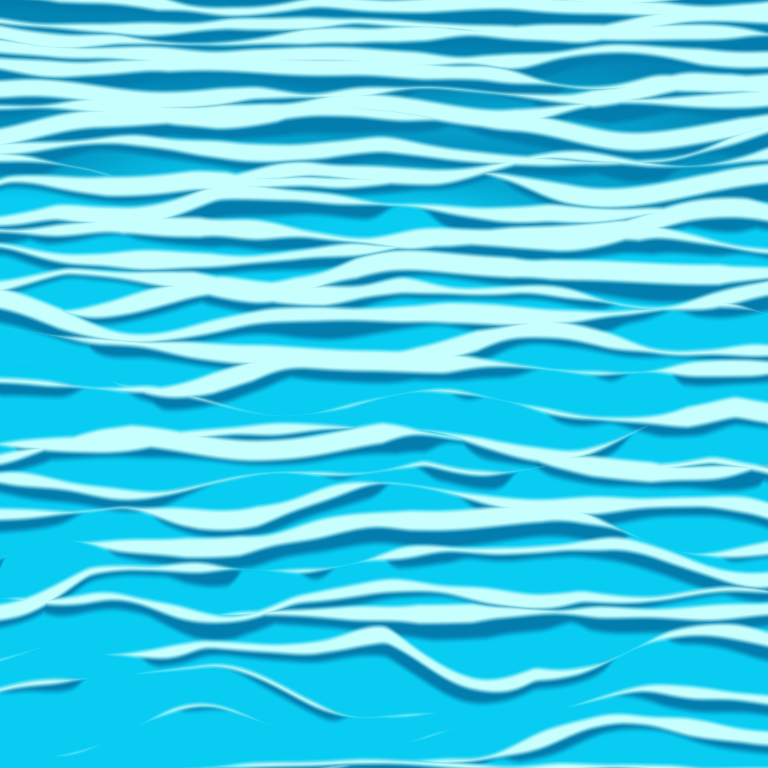
Write a WebGL 2 fragment shader that draws this texture.

```glsl
#version 300 es
precision highp float;

uniform vec2 u_resolution;
out vec4 outColor;

const float ROWS = 36.0;

float hash(vec2 p) {
    vec3 q = fract(vec3(p.xyx) * vec3(0.1031, 0.1030, 0.0973));
    q += dot(q, q.yzx + 33.33);
    return fract((q.x + q.y) * q.z);
}

float noise(vec2 p) {
    vec2 i = floor(p), f = fract(p);
    f = f * f * (3.0 - 2.0 * f);
    return mix(mix(hash(i), hash(i + vec2(1, 0)), f.x),
               mix(hash(i + vec2(0, 1)), hash(i + vec2(1, 1)), f.x), f.y);
}

// Height of a crest line: shared swell, its own bends and sharper peaks
float crestHeight(float x, float row, float t) {
    float base = 1.03 - 0.62 * t - 0.5 * t * t;
    float swell = noise(vec2(x * 2.6 + 4.0, base * 5.0)) - 0.5;
    float bend = noise(vec2(x * mix(6.0, 4.6, t) + 9.0 * hash(vec2(row, 3.0)), row * 7.0)) - 0.5;
    float fold = noise(vec2(x * 5.0 + 2.7 * row, row * 5.0 + 60.0)) - 0.5;
    float peak = 0.35 - sqrt(fold * fold + 0.002);
    return base + mix(0.016, 0.06, t) * swell
                + mix(0.022, 0.08, t) * bend
                + mix(0.012, 0.055, t) * peak;
}

// Half thickness of the foam; negative where the crest is broken
float foamWidth(float x, float row, float t) {
    float shift = 11.0 * hash(vec2(row, 8.0));
    float body = 0.7 * noise(vec2(x * 5.0 + shift, row * 3.0 + 120.0))
               + 0.3 * noise(vec2(x * 15.0 + shift, row * 3.0 + 200.0));
    float pool = smoothstep(0.55, 0.8, noise(vec2(x * 2.4 + 7.0, t * 7.0 + 30.0)));
    float cover = 2.3 * body - mix(0.25, 0.98, t * t) - 0.6 * pool * smoothstep(0.15, 0.45, t);
    return (mix(0.0078, 0.0095, t) + 0.003 * sin(3.1416 * t)) * min(cover, 1.15);
}

void main() {
    vec2 p = gl_FragCoord.xy / u_resolution.y;
    float pixel = 1.0 / u_resolution.y;
    float foam = 1.0;
    float shade = 1.0;

    // Crests from the horizon to the foreground
    for (float row = 0.0; row < ROWS; row++) {
        float t = row / (ROWS - 1.0);
        float crest = crestHeight(p.x, row, t);
        float width = foamWidth(p.x, row, t);
        foam = min(foam, abs(p.y - crest) - width);

        // Shadow hangs below the foam and trails past its tip
        float trail = foamWidth(p.x - 0.018, row, t);
        float depth = mix(0.022, 0.019, t) * (0.2 + noise(vec2(p.x * 7.0 + row, row * 9.0 + 40.0)));
        depth *= smoothstep(-0.001, 0.005, trail);
        float floorLine = crest - max(trail, 0.0) - depth;
        float gap = max(p.y - crest, floorLine - p.y);
        shade = min(shade, gap + 0.008 * (1.0 - smoothstep(-0.001, 0.003, trail)));
    }

    // Open water, darker toward the horizon
    vec3 cyan = vec3(0.03, 0.80, 0.95);
    vec3 deep = vec3(0.01, 0.49, 0.68);
    vec3 white = vec3(0.78, 1.0, 0.995);
    float far = smoothstep(0.7, 0.9, p.y + 0.16 * (noise(p * vec2(4.0, 14.0)) - 0.5));
    vec3 color = mix(cyan, deep, 0.9 * far);

    float shadeEdge = max(0.006, pixel);
    float foamEdge = max(0.0044, pixel);
    color = mix(color, deep, 1.0 - smoothstep(-shadeEdge, shadeEdge, shade));
    color = mix(color, white, 1.0 - smoothstep(-foamEdge, foamEdge, foam));
    outColor = vec4(color, 1.0);
}
```
